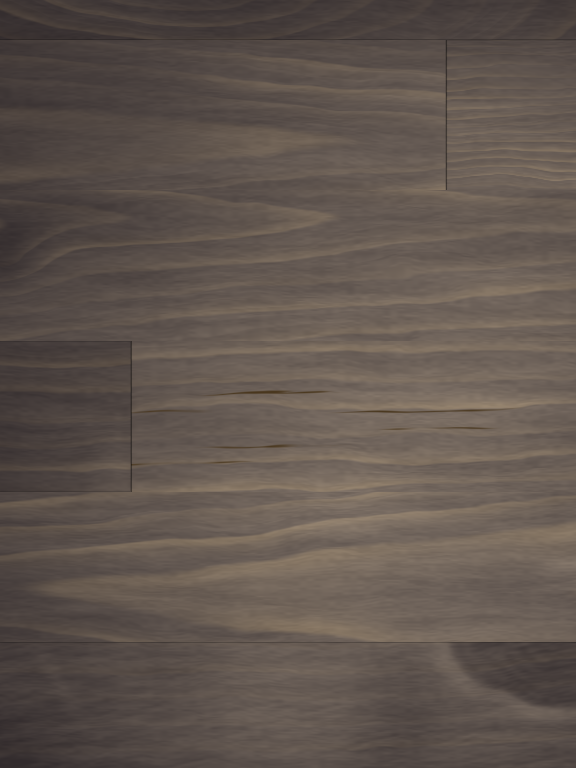
A Shadertoy shader for this texture:

```glsl
// Stained pine planks: six horizontal rows, two of them split by a butt joint.
// Each board bends a height field into growth rings (straight, tongue or knot),
// then fine fibres, resin streaks, seams and a soft pool of light are added.

const float ROW_HEIGHT = 0.2613;
const float FIRST_SEAM = 0.0694;
const vec3 DARK_STAIN = vec3(0.180, 0.155, 0.163);
const vec3 PALE_WOOD = vec3(0.565, 0.508, 0.455);
const vec3 AMBER = vec3(0.035, 0.020, -0.014);
const vec3 RESIN = vec3(0.270, 0.195, 0.090);

float hash(vec2 p) {
    return fract(sin(dot(p, vec2(127.1, 311.7))) * 43758.5453);
}

float noise(vec2 p) {
    vec2 i = floor(p), f = fract(p);
    f = f * f * (3.0 - 2.0 * f);
    return mix(mix(hash(i), hash(i + vec2(1, 0)), f.x),
               mix(hash(i + vec2(0, 1)), hash(i + vec2(1, 1)), f.x), f.y);
}

// Soft elliptical spot
float blob(vec2 p, vec2 centre, vec2 radius) {
    vec2 q = (p - centre) / radius;
    return exp(-dot(q, q));
}

// Nested pointed arches, in ring counts; zero on the outline through the tip
float tongue(vec2 p, vec2 tip, float taper, float inner, float outer) {
    float dy = p.y - tip.y;
    float u = (p.x - tip.x) * taper + sqrt(dy * dy + 0.0004) - 0.02;
    return u * (u < 0.0 ? inner : outer);
}

// Growth-ring count for the board at this row
float grainField(vec2 p, float row, bool offcut) {
    if (row < 0.0) return 36.0 * length((p - vec2(0.30, -0.03)) * vec2(0.30, 1.0));
    if (row == 0.0 && !offcut) return tongue(p, vec2(0.66, 0.254), 0.087, 9.0, 26.0);
    if (row == 1.0) return tongue(p, vec2(0.60, 0.382), 0.087, 32.0, 21.0)
                         - 1.4 * blob(p, vec2(0.0, 0.455), vec2(0.08, 0.06));
    if (row == 3.0) return tongue(p, vec2(0.01, 1.033), -0.11, 9.5, 21.0);
    return (p.y + 0.03 * p.x) * (row == 0.0 ? 62.0 : 22.0);
}

// Broad early wood ending in a narrow pale line and a sharp drop
float ringProfile(float n, float seed) {
    float r = fract(n);
    float strength = 0.35 + 0.65 * hash(vec2(floor(n), seed));
    float rise = 0.45 * smoothstep(0.1, 0.8, r) + 0.55 * smoothstep(0.62, 0.88, r);
    return strength * rise * (1.0 - smoothstep(0.90, 1.0, r));
}

float fibres(vec2 p, float seed) {
    return 0.36 * noise(p * vec2(7.0, 90.0) + seed)
         + 0.28 * noise(p * vec2(22.0, 200.0) + seed)
         + 0.36 * noise(p * vec2(80.0, 340.0) + seed) - 0.5;
}

// Hair-thin tapering resin pockets along the grain
float resinStreaks(vec2 p, float px) {
    float amount = 0.0;
    for (float i = 0.0; i < 7.0; i++) {
        float along = p.x - mix(0.30, 0.86, hash(vec2(i, 4.0)));
        float span = mix(0.10, 0.26, hash(vec2(i, 9.0)));
        float y = 0.682 + 0.031 * mod(i, 5.0) - 0.025 * along
                + 0.005 * (noise(vec2(p.x * 14.0, i)) - 0.5);
        float taper = max(0.0, 1.0 - abs(along) / span);
        float halfWidth = 0.0005 + 0.0024 * taper * noise(vec2(p.x * 18.0, i + 20.0));
        float line = 1.0 - smoothstep(halfWidth - px, halfWidth + px, abs(p.y - y));
        float wear = smoothstep(0.1, 0.75, noise(vec2(p.x * 15.0, i + 40.0)));
        amount = max(amount, 0.9 * line * wear * smoothstep(0.0, 0.4, taper));
    }
    return amount;
}

float seam(float d, float px) {
    return 1.0 - smoothstep(0.0003, 0.0010 + 0.7 * px, abs(d));
}

void mainImage(out vec4 fragColor, in vec2 fragCoord) {
    // Width spans 0..1, y runs downward
    float px = 1.0 / iResolution.x;
    vec2 p = vec2(fragCoord.x, iResolution.y - fragCoord.y) * px;

    // Board layout
    float level = (p.y - FIRST_SEAM) / ROW_HEIGHT;
    float row = floor(level);
    bool split = row == 0.0 || row == 2.0;
    float joint = row == 0.0 ? 0.775 : 0.228;
    bool offcut = split && ((row == 0.0) == (p.x > joint));
    bool outer = row < 0.0 || row > 3.0;
    // Rows 0 and 1 share low-frequency variation, as do 2 and 3
    float seed = row * 7.3 + (offcut ? 31.0 : 3.0);
    float sharedSeed = outer || offcut ? seed : 5.0;

    // Growth rings, fading in and out along their length
    vec2 q = p;
    q.y += 0.024 * (noise(p * vec2(2.6, 5.0) + sharedSeed) - 0.5)
         + 0.014 * (noise(p * vec2(7.0, 20.0) + sharedSeed) - 0.5)
         + 0.005 * (noise(p * vec2(24.0, 70.0) + seed) - 0.5);
    float n = grainField(q, row, offcut);
    float ring = ringProfile(n, seed);
    ring *= 0.35 + 1.1 * noise(p * vec2(4.0, 16.0) + seed);
    float hairline = ringProfile(n * 2.7 + 0.4, seed + 9.0)
                   * smoothstep(0.35, 0.8, noise(p * vec2(5.0, 22.0) + seed));
    float contrast = row > 3.0 ? 0.04 : row < 0.0 || offcut ? 0.18 : 0.23;

    // Light, blotches and fibres
    float glow = blob(p, vec2(0.72, 0.82), vec2(0.74, 0.80));
    float tone = 0.05 + 0.69 * glow;
    tone += contrast * (ring + 0.35 * hairline - 0.25) * (0.45 + 0.55 * glow);
    tone += 0.15 * (noise(p * vec2(2.5, 10.0) + sharedSeed) - 0.5);
    tone += 0.08 * (noise(p * vec2(5.0, 38.0) + sharedSeed) - 0.5);
    tone += 0.31 * fibres(q, seed) * (0.4 + 0.6 * glow);
    tone -= (outer ? 0.10 : 0.0) + (row == 2.0 && offcut ? 0.13 : 0.0);
    tone += 0.15 * blob(p, vec2(0.95, 0.2), vec2(0.40, 0.25));

    // Knots and pale patches
    if (row == 1.0) tone -= 0.18 * blob(p, vec2(0.0, 0.455), vec2(0.06, 0.05));
    if (row == 2.0 && offcut) tone += 0.14 * blob(p, vec2(0.20, 0.82), vec2(0.035, 0.045));
    if (row == 3.0) tone += 0.18 * blob(p, vec2(1.0, 0.98), vec2(0.06, 0.014));
    if (row > 3.0) {
        float d = length((p - vec2(0.99, 1.105)) / vec2(0.21, 0.125))
                + 0.16 * (noise(p * 16.0) - 0.5);
        tone += 0.13 * exp(-60.0 * (d - 1.06) * (d - 1.06)) * (0.4 + noise(p * 20.0));
        tone -= (1.0 - smoothstep(0.92, 1.0, d)) * (0.17 + 0.02 * sin(d * 45.0));
        tone += 0.15 * blob(p, vec2(0.44, 1.20), vec2(0.18, 0.14));
        tone -= 0.15 * blob(p, vec2(0.70, 1.26), vec2(0.08, 0.10));
        tone += 0.10 * (noise(vec2(p.x * 9.0 - p.y * 5.0, p.y * 6.0)) - 0.5);
        tone += 0.09 * (noise(vec2(p.x * 22.0, p.y * 150.0 + p.x * 30.0)) - 0.5);
        tone += 0.10 * blob(vec2(p.x - 0.6 * (p.y - 1.18), p.y), vec2(0.10, 1.18), vec2(0.02, 0.06));
    }

    vec3 color = mix(DARK_STAIN, PALE_WOOD, clamp(tone, 0.04, 1.1));
    color += AMBER * ring * (0.3 + 0.7 * glow) * (row > 3.0 ? 0.3 : 1.0);
    if (row == 2.0 && !offcut) color = mix(color, RESIN, resinStreaks(p, px));

    // Seams between rows and at butt joints
    float rowEdge = (level - floor(level + 0.5)) * ROW_HEIGHT;
    float edge = seam(rowEdge, px) * (outer ? 0.25 : offcut ? 0.15 : 0.0);
    if (split) edge = max(edge, 0.42 * seam(p.x - joint, px));
    fragColor = vec4(color * (1.0 - edge), 1.0);
}
```
